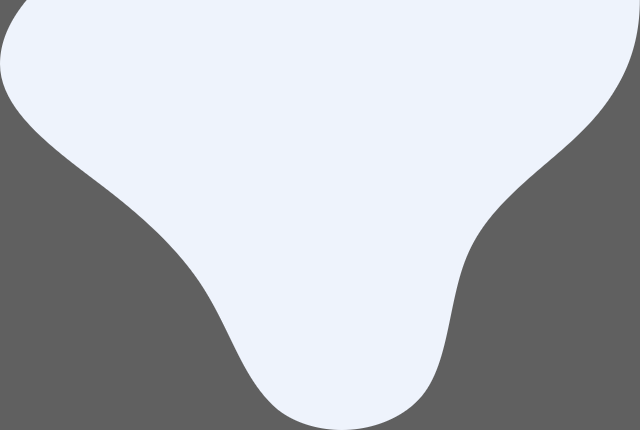
Write a WebGL 2 fragment shader that draws this background.

```glsl
#version 300 es
precision highp float;
// A pale liquid drip hanging from the top of a flat grey ground.
// Its outline is a chain of cubic Bezier curves, split into short segments
// that give both the distance to the edge and an even-odd inside test.

uniform vec2 u_resolution;
out vec4 fragColor;

float edgeDistance = 10.0;
bool inside = false;

vec2 bezier(vec2 a, vec2 b, vec2 c, vec2 d, float t) {
    float s = 1.0 - t;
    return s * s * s * a + 3.0 * s * t * (s * b + t * c) + t * t * t * d;
}

// Nearest distance to one segment, and a crossing test along a rightward ray
void addSegment(vec2 p, vec2 a, vec2 b) {
    vec2 ap = p - a, ab = b - a;
    float along = clamp(dot(ap, ab) / max(dot(ab, ab), 1e-10), 0.0, 1.0);
    edgeDistance = min(edgeDistance, length(ap - ab * along));
    if ((a.y > p.y) != (b.y > p.y) && ap.x < ab.x * ap.y / ab.y) inside = !inside;
}

// Adds a curve from the pen to the end point, then moves the pen there
void curveTo(vec2 p, inout vec2 pen, vec2 control1, vec2 control2, vec2 end) {
    const int STEPS = 20;
    vec2 last = pen;
    for (int i = 1; i <= STEPS; i++) {
        vec2 next = bezier(pen, control1, control2, end, float(i) / float(STEPS));
        addSegment(p, last, next);
        last = next;
    }
    pen = end;
}

void main() {
    // Canvas height is one unit
    vec2 p = gl_FragCoord.xy / u_resolution.y;

    // Left side, from the top edge down to the tip
    vec2 pen = vec2(0.062, 1.0);
    curveTo(p, pen, vec2(0.019, 0.948), vec2(0.000, 0.899), vec2(0.000, 0.851));
    curveTo(p, pen, vec2(0.000, 0.748), vec2(0.112, 0.663), vec2(0.223, 0.579));
    curveTo(p, pen, vec2(0.320, 0.506), vec2(0.422, 0.419), vec2(0.484, 0.312));
    curveTo(p, pen, vec2(0.539, 0.219), vec2(0.566, 0.124), vec2(0.634, 0.058));
    curveTo(p, pen, vec2(0.672, 0.021), vec2(0.733, 0.000), vec2(0.795, 0.000));

    // Right side, from the tip back up to the top edge
    curveTo(p, pen, vec2(0.862, 0.000), vec2(0.930, 0.025), vec2(0.973, 0.070));
    curveTo(p, pen, vec2(1.025, 0.124), vec2(1.037, 0.215), vec2(1.056, 0.302));
    curveTo(p, pen, vec2(1.076, 0.393), vec2(1.097, 0.459), vec2(1.192, 0.550));
    curveTo(p, pen, vec2(1.273, 0.630), vec2(1.372, 0.690), vec2(1.434, 0.797));
    curveTo(p, pen, vec2(1.471, 0.859), vec2(1.488, 0.926), vec2(1.488, 1.0));

    // Fill with an edge one pixel wide
    float signedDistance = inside ? -edgeDistance : edgeDistance;
    float coverage = clamp(0.5 - signedDistance * u_resolution.y, 0.0, 1.0);
    vec3 ground = vec3(0.378);
    vec3 liquid = vec3(0.935, 0.953, 0.988);
    fragColor = vec4(mix(ground, liquid, coverage), 1.0);
}
```
